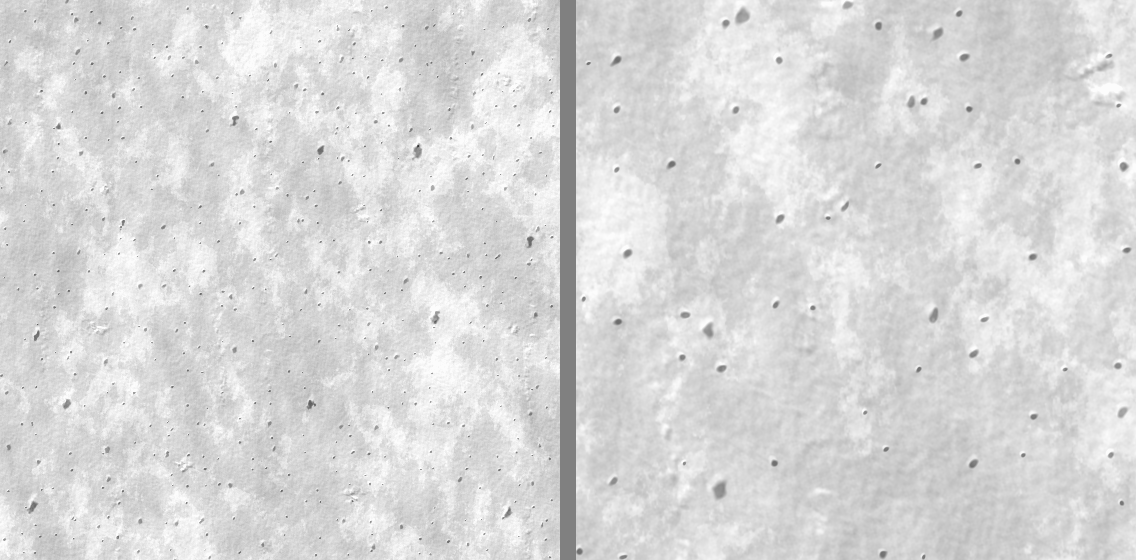
Left: the whole. Right: its middle third, enlarged.
A Shadertoy shader for this texture:

```glsl
// Pale weathered concrete with mottled patches, crumbling seams, pits and pinholes.

float hash(vec2 p) {
    vec3 q = fract(p.xyx * vec3(0.1031, 0.1030, 0.0973));
    q += dot(q, q.yzx + 33.33);
    return fract((q.x + q.y) * q.z);
}

float noise(vec2 p) {
    vec2 i = floor(p), f = fract(p);
    f = f * f * (3.0 - 2.0 * f);
    return mix(mix(hash(i), hash(i + vec2(1, 0)), f.x),
               mix(hash(i + vec2(0, 1)), hash(i + vec2(1, 1)), f.x), f.y);
}

float fbm(vec2 p, int octaves, float gain) {
    float sum = 0.0, total = 0.0, weight = 1.0;
    for (int i = 0; i < octaves; i++) {
        sum += weight * noise(p);
        total += weight;
        weight *= gain;
        p = mat2(1.92, 0.56, -0.56, 1.92) * p + 17.3;
    }
    return sum / total;
}

// Broken vertical seams and a few loose clusters where the surface crumbles
float crumbling(vec2 p) {
    float x = p.x + 0.03 * (noise(p * vec2(3.0, 9.0)) - 0.5);
    float column = floor(x * 7.0);
    float centre = (column + 0.2 + 0.6 * hash(vec2(column, 4.0))) / 7.0;
    float seam = smoothstep(0.014, 0.0, abs(x - centre));
    seam *= smoothstep(0.45, 0.75, noise(vec2(column * 17.0 + 0.5, p.y * 5.0)));

    vec2 cell = floor(p * 4.0);
    vec2 spot = (cell + 0.25 + 0.5 * vec2(hash(cell + 3.0), hash(cell + 71.0))) / 4.0;
    vec2 d = (p - spot) / vec2(0.038, 0.024);
    float cluster = step(0.6, hash(cell + 29.0)) * smoothstep(1.0, 0.1, length(d));
    return 0.5 * seam + cluster;
}

// Surface height: fine sand everywhere, coarse crumbs where it is broken
float surfaceHeight(vec2 p, float crumble) {
    float sand = fbm(p * 170.0, 3, 0.75);
    float crumbs = smoothstep(0.45, 0.75, fbm(p * vec2(85.0, 100.0) + 9.0, 3, 0.5));
    return sand + 2.6 * crumble * crumbs;
}

// One elongated hole per chosen cell: dark hollow with a lit edge beside it
float pits(vec2 p, float cells, float radius, float share, float stretch) {
    vec2 cell = floor(p * cells);
    vec2 jitter = vec2(hash(cell + 11.0), hash(cell + 47.0));
    vec2 d = p - (cell + 0.25 + 0.5 * jitter) / cells;
    d.x -= 0.3 * d.y;
    d.y /= stretch;
    d += radius * 0.9 * (vec2(noise(p * 190.0), noise(p * 190.0 + 40.0)) - 0.5);
    float r = radius * (0.55 + 0.6 * hash(cell + 83.0));
    float hollow = smoothstep(1.25 * r, 0.45 * r, length(d));
    float rim = smoothstep(1.5 * r, 0.5 * r, length(d - r * vec2(-0.7, 0.8)));
    float present = step(1.0 - share, hash(cell + 5.0));
    return present * (0.3 * rim * (1.0 - hollow) - hollow);
}

void mainImage(out vec4 fragColor, in vec2 fragCoord) {
    vec2 p = fragCoord / iResolution.y + 2.0;

    // Soft stains, drawn out vertically, and sharper mottling
    float stains = fbm(p * vec2(9.0, 5.5), 4, 0.6) - 0.5;
    float mottling = fbm(p * vec2(34.0, 26.0) + 31.0, 5, 0.7) - 0.5;
    float streaks = fbm(p * vec2(75.0, 7.0) + 60.0, 3, 0.6) - 0.5;
    float tone = 0.835 + 0.17 * stains + 0.18 * mottling + 0.06 * streaks;

    // Chalky white flakes gathered in the lighter stains
    float flakes = fbm(p * vec2(24.0, 19.0) + 90.0, 6, 0.72) + 0.45 * stains;
    tone += 0.075 * smoothstep(0.51, 0.62, flakes);

    // Relief lit from one side
    float crumble = crumbling(p);
    vec2 toLight = vec2(-0.0011, 0.0015);
    float slope = surfaceHeight(p - toLight, crumble) - surfaceHeight(p + toLight, crumble);
    tone += 0.115 * slope;

    // Pits and pinholes
    tone += 0.38 * pits(p, 6.0, 0.0065, 0.4, 1.9);
    tone += 0.28 * pits(p + 0.37, 17.0, 0.0038, 0.35, 1.3);
    tone += 0.36 * pits(p + 0.71, 34.0, 0.0024, 0.35, 1.0);

    fragColor = vec4(vec3(clamp(tone, 0.15, 0.99)), 1.0);
}
```
